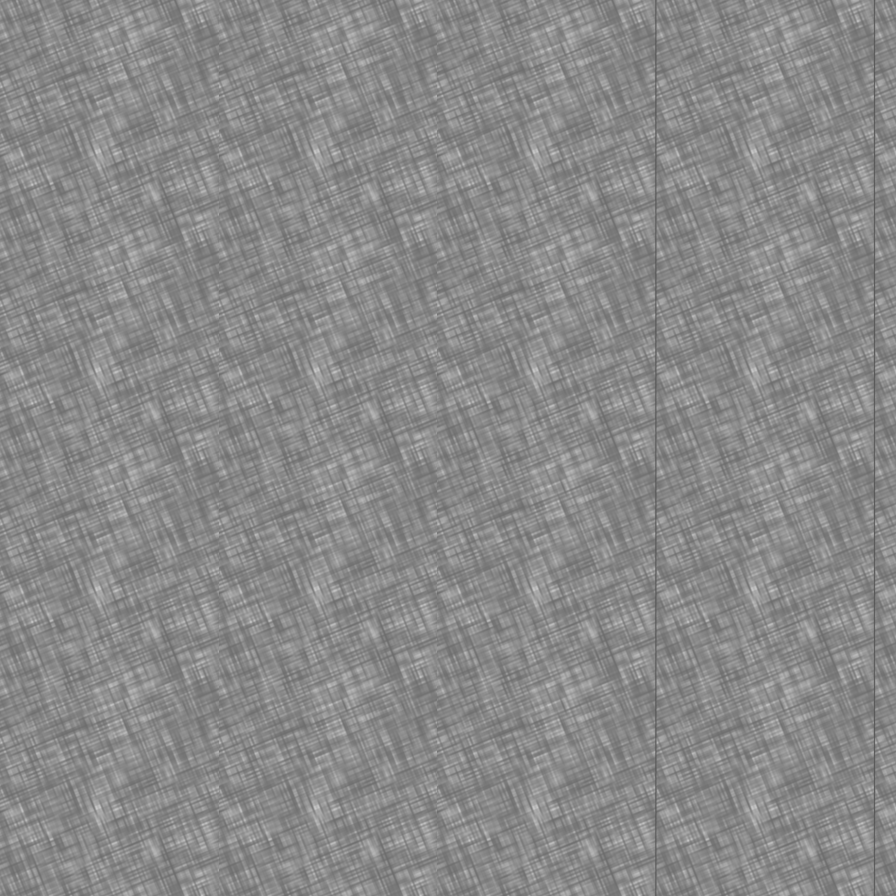
Give the GLSL for this texture, as a WebGL 1 fragment shader.

```glsl
precision highp float;

uniform vec2 u_resolution;

float hash(vec2 p) {
  return fract(sin(dot(p, vec2(127.1, 311.7))) * 43758.5453);
}

// Lattice value that returns after a shift by one vertical period
float lattice(vec2 cell, vec2 period, float seed) {
  cell -= period * floor((cell.y + 0.5) / period.y);
  return hash(cell + seed);
}

float noise(vec2 p, vec2 period, float seed) {
  vec2 cell = floor(p);
  vec2 f = fract(p);
  f = f * f * (3.0 - 2.0 * f);
  float low = mix(lattice(cell, period, seed),
                  lattice(cell + vec2(1.0, 0.0), period, seed), f.x);
  float high = mix(lattice(cell + vec2(0.0, 1.0), period, seed),
                   lattice(cell + vec2(1.0, 1.0), period, seed), f.x);
  return mix(low, high, f.y);
}

// Threads leaning left of vertical; count must be a multiple of 5
float steepThreads(vec2 p, float count, float segments, float seed) {
  vec2 q = vec2((p.x + 0.4 * p.y) * count, p.y * segments);
  return noise(q, vec2(0.4 * count, segments), seed);
}

// Threads rising gently to the right
float shallowThreads(vec2 p, float count, float segments, float seed) {
  vec2 q = vec2(p.x * segments, (p.y - 0.4 * p.x) * count);
  return noise(q, vec2(0.0, count), seed);
}

void main() {
  vec2 uv = gl_FragCoord.xy / u_resolution;
  vec2 grid = vec2(uv.x, uv.y - 1.0) / 0.244;
  vec2 tile = fract(grid);

  // Fine, medium and broad strands in each direction
  float steep = 0.56 * steepThreads(tile, 105.0, 13.0, 3.0)
              + 0.34 * steepThreads(tile, 60.0, 9.0, 17.0)
              + 0.10 * steepThreads(tile, 25.0, 5.0, 141.0);
  float shallow = 0.56 * shallowThreads(tile, 105.0, 13.0, 259.0)
                + 0.34 * shallowThreads(tile, 60.0, 9.0, 373.0)
                + 0.10 * shallowThreads(tile, 25.0, 5.0, 497.0);

  // Crossings of light strands form the highlights
  float grey = 0.418 + 0.5 * steep * shallow;

  // Thin dark joints beside the right-hand columns
  float column = floor(grid.x + 0.5);
  float joint = abs(uv.x - column * 0.244);
  float aa = 0.7 / u_resolution.x;
  float line = 1.0 - smoothstep(0.0007 - aa, 0.0007 + aa, joint);
  grey = mix(grey, 0.33, 0.85 * line * step(2.5, column));

  gl_FragColor = vec4(vec3(grey), 1.0);
}
```
